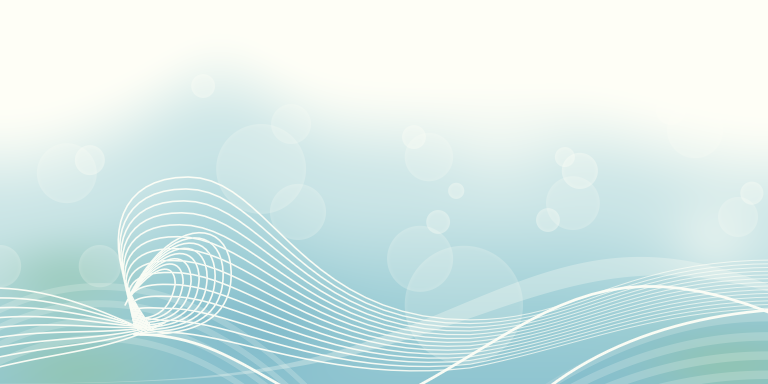
Give the GLSL for this background, as a Shadertoy shader.

```glsl
// A misty teal sea under a cream sky, with pale bokeh discs and curling fans of fine lines.
// The sky is a warped gradient with soft glows; each fan blends between two cubic Beziers.
// Coordinates: y runs from 0 to 1 upward, x from 0 to 2 on a 2:1 canvas.

const vec3 CREAM = vec3(.995, .996, .965);
const vec3 MIST = vec3(.80, .90, .905);
const vec3 TEAL = vec3(.62, .81, .84);
const vec3 DEEP = vec3(.47, .71, .78);
const vec3 GREEN = vec3(.57, .77, .68);
const float FINE_LINE = .0021;   // half widths
const float BOLD_LINE = .0036;
const float LARGE_ALPHA = .20;
const float SMALL_ALPHA = .32;
const float BAND_ALPHA = .20;
const int CURVE_STEPS = 20;

// Bokeh discs: centre x, centre y, radius
const vec3 LARGE_DISCS[12] = vec3[12](
    vec3(.174, .549, .078), vec3(.68, .56, .117), vec3(.758, .677, .052), vec3(.776, .448, .073),
    vec3(1.094, .326, .086), vec3(1.208, .206, .154), vec3(1.117, .591, .063), vec3(1.492, .471, .07),
    vec3(1.81, .661, .073), vec3(1.922, .435, .052), vec3(.26, .307, .055), vec3(0, .307, .055));
const vec3 SMALL_DISCS[10] = vec3[10](
    vec3(.234, .583, .039), vec3(.529, .776, .031), vec3(1.078, .643, .031), vec3(1.188, .503, .021),
    vec3(1.141, .422, .031), vec3(1.51, .555, .047), vec3(1.471, .591, .026), vec3(1.427, .427, .031),
    vec3(1.747, .714, .039), vec3(1.958, .497, .03));

// Joints shared by neighbouring fans: first curve (xy), last curve (zw)
const vec4 CREST = vec4(.49, .539, .417, .135);
const vec4 TROUGH = vec4(1.224, .167, 1.224, .042);
const vec4 CURL_SIDE = vec4(.602, .292, .456, .258);

// Antialiased coverage of the region where d < 0
float cover(float d) { return clamp(.5 - d * iResolution.y, 0., 1.); }

float band(float y, float low, float high) { return cover(y - high) * cover(low - y); }

float bell(float x, float centre, float width) {
    float q = (x - centre) / width;
    return exp(-q * q);
}

float glow(vec2 p, float x, float y, float w, float h) { return bell(p.x, x, w) * bell(p.y, y, h); }

float disc(vec2 p, vec3 d) {
    float edge = length(p - d.xy) - d.z;
    return cover(edge) * (.85 + .3 * smoothstep(-.012, 0., edge));
}

// Distance to a cubic Bezier; far points are skipped by its bounding box
float curve(vec2 p, vec2 a, vec2 b, vec2 c, vec2 d) {
    vec2 low = min(min(a, b), min(c, d)) - .02, high = max(max(a, b), max(c, d)) + .02;
    if (any(lessThan(p, low)) || any(greaterThan(p, high))) return 1.;
    float nearest = 1.;
    vec2 last = a;
    for (int i = 1; i <= CURVE_STEPS; i++) {
        float t = float(i) / float(CURVE_STEPS), s = 1. - t;
        vec2 next = s*s*s*a + 3.*s*t*(s*b + t*c) + t*t*t*d;
        vec2 along = next - last, off = p - last;
        float h = clamp(dot(off, along) / max(dot(along, along), 1e-8), 0., 1.);
        nearest = min(nearest, length(off - along * h));
        last = next;
    }
    return nearest;
}

float fan(vec2 p, int count, vec4 a, vec4 b, vec4 c, vec4 d) {
    float nearest = 1.;
    for (int i = 0; i < count; i++) {
        float t = float(i) / float(count - 1);
        nearest = min(nearest, curve(p, mix(a.xy, a.zw, t), mix(b.xy, b.zw, t),
                                     mix(c.xy, c.zw, t), mix(d.xy, d.zw, t)));
    }
    return nearest;
}

vec3 background(vec2 p) {
    float horizon = .635 + .13 * bell(p.x, .57, .22) - .07 * bell(p.x, 0., .25)
        - .09 * smoothstep(1.45, 2., p.x);
    float depth = horizon - p.y;
    vec3 col = mix(CREAM, MIST, smoothstep(-.16, .14, depth));
    col = mix(col, TEAL, smoothstep(.1, .5, depth));
    col = mix(col, DEEP, .5 * smoothstep(.38, .75, depth));
    col = mix(col, CREAM, .4 * glow(p, 1.86, .38, .12, .12));
    col = mix(col, CREAM, .35 * glow(p, 1.3, .65, .16, .16));
    col = mix(col, DEEP, .55 * glow(p, .7, .15, .2, .11));
    col = mix(col, GREEN, .55 * glow(p, .17, .27, .17, .1));
    return mix(col, GREEN, .7 * glow(p, .2, .03, .2, .1));
}

// Translucent ribbons and swells near the bottom
vec3 addSwells(vec3 col, vec2 p) {
    float right = pow(2. - p.x, 2.), left = pow(abs(p.x - .26), 2.);
    col = mix(col, DEEP, .4 * cover(p.y - .185 + .55 * right));
    col = mix(col, GREEN, .75 * glow(p, 1.9, .05, .2, .09));
    for (float k = 0.; k < 4.; k++) {
        float rightTop = .185 - .05 * k - (.55 - .04 * k) * right;
        float leftTop = .263 - .045 * k - .9 * left;
        col = mix(col, CREAM, BAND_ALPHA * max(band(p.y, rightTop - .022, rightTop),
                                               band(p.y, leftTop - .018, leftTop)));
    }
    return mix(col, CREAM, .3 * band(p.y, .283 * bell(p.x, 1.72, .7), .331 * bell(p.x, 1.667, .68)));
}

vec3 addLines(vec3 col, vec2 p) {
    // Great wave: crest, long slope, rise to the right
    float d = fan(p, 14, vec4(.391, .154, .36, .14), vec4(.273, .297, .33, .18), vec4(.26, .539, .36, .14), CREST);
    d = min(d, fan(p, 14, CREST, vec4(.703, .539, .599, .14), vec4(.781, .167, .859, 0), TROUGH));
    d = min(d, fan(p, 14, TROUGH, vec4(1.51, .167, 1.51, .1), vec4(1.615, .323, 1.693, .19), vec4(2.02, .323, 2.02, .198)));
    // Inner curl, then the tail to the left
    d = min(d, fan(p, 8, vec4(.365, .128, .378, .172), vec4(.56, .128, .43, .18), vec4(.604, .206, .448, .219), CURL_SIDE));
    d = min(d, fan(p, 8, CURL_SIDE, vec4(.599, .44, .458, .318), vec4(.43, .44, .404, .318), vec4(.326, .206, .333, .219)));
    d = min(d, fan(p, 9, vec4(-.02, .25, -.02, .04), vec4(.13, .25, .156, .085), vec4(.26, .193, .286, .085), vec4(.378, .14, .43, .16)));
    float fade = smoothstep(.8, 1.5, p.x);
    col = mix(col, CREAM, mix(.95, .7, fade) * cover(d - FINE_LINE * mix(1., .6, fade)));
    // Bold strokes
    d = curve(p, vec2(1.08, -.01), vec2(1.406, .167), vec2(1.563, .362), vec2(2.01, .184));
    d = min(d, curve(p, vec2(1.427, -.01), vec2(1.59, .115), vec2(1.797, .177), vec2(2.01, .193)));
    d = min(d, curve(p, vec2(.35, .13), vec2(.52, .128), vec2(.612, .063), vec2(.742, -.01)));
    return mix(col, CREAM, .95 * cover(d - BOLD_LINE));
}

void mainImage(out vec4 fragColor, in vec2 fragCoord) {
    vec2 p = fragCoord / iResolution.y;
    vec3 col = background(p);
    for (int i = 0; i < 12; i++) col = mix(col, CREAM, LARGE_ALPHA * disc(p, LARGE_DISCS[i]));
    for (int i = 0; i < 10; i++) col = mix(col, CREAM, SMALL_ALPHA * disc(p, SMALL_DISCS[i]));
    fragColor = vec4(addLines(addSwells(col, p), p), 1);
}
```
